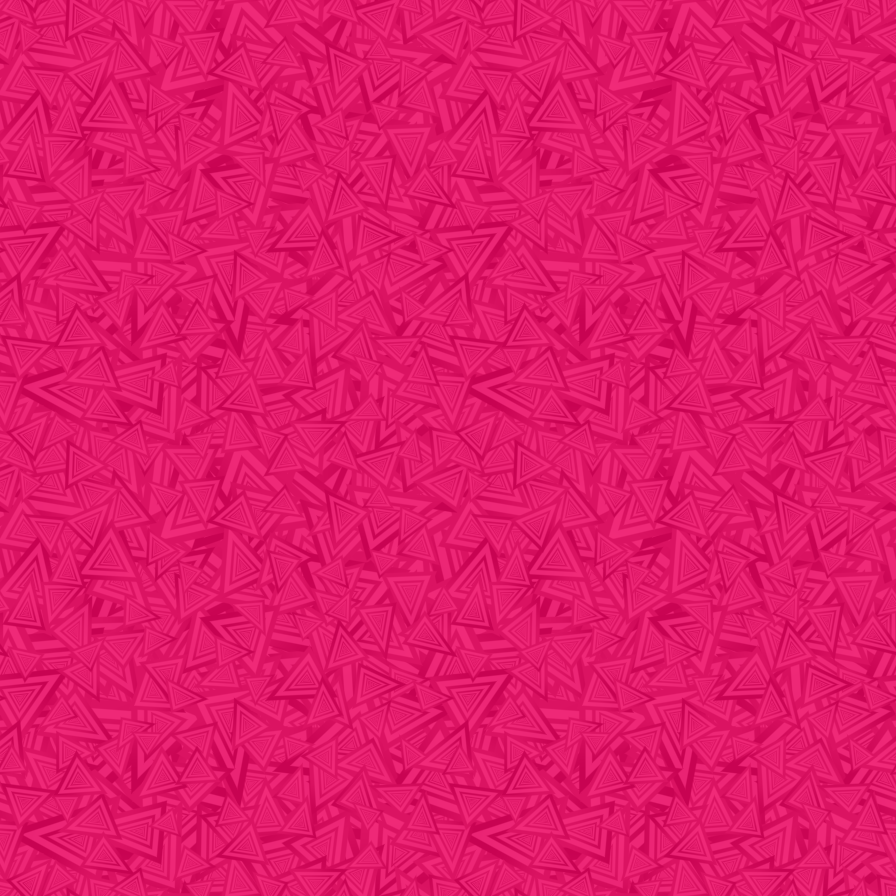
Reproduce this pattern procedurally as a three.js fragment shader.

```glsl
// Heap of nested, randomly turned triangles in shades of pink, small ones on top.
varying vec2 vUv;

const float COUNT = 240.0;
const float SOFT = 0.002;   // half width of a smoothed edge, in tile units

vec3 hash3(float n) {
  return fract(sin(n * vec3(12.71, 31.17, 74.73) + vec3(1.3, 4.1, 7.9)) * 4375.85);
}

vec2 direction(float angle) {
  return vec2(cos(angle), sin(angle));
}

// Grows from 0 at the centre to the inradius on all three sides.
float triangle(vec2 q, float angle, vec2 skew) {
  float a = dot(q, direction(angle));
  float b = dot(q, direction(angle + 2.094 + skew.x));
  float c = dot(q, direction(angle + 4.189 + skew.y));
  return max(a, max(b, c));
}

// Concentric bands that shrink geometrically; 1 on the bright ones.
float brightBands(float t, float radius) {
  t = max(t, radius * 0.06);
  float level = log(radius / t) / 0.598;
  float blur = SOFT / (t * 0.598);
  float fromMiddle = abs(fract(level - 0.21) - 0.5);
  float bright = 1.0 - smoothstep(0.29 - blur, 0.29 + blur, fromMiddle);
  return bright * smoothstep(0.1, 0.3, level);
}

vec3 triangleColor(vec2 q, float t, float radius, vec3 rnd) {
  float ramp = 0.5 + 0.25 * dot(q, direction(rnd.x * 6.283)) / radius;
  float shade = smoothstep(0.4, 0.95, ramp + 0.35 * (rnd.y - 0.5));
  vec3 base = mix(vec3(0.86, 0.075, 0.385), vec3(0.785, 0.01, 0.32), shade);
  vec3 light = mix(vec3(0.95, 0.17, 0.475), vec3(0.915, 0.135, 0.45), ramp);
  return mix(base, light, brightBands(t, radius));
}

void main() {
  // Two wrapping tiles across and two up
  vec2 p = fract(vUv * 2.0);
  vec3 color = vec3(0.0);
  float remaining = 1.0;

  // Front to back: each triangle fills what the smaller ones left open
  for (float i = 0.0; i < COUNT; i++) {
    vec3 place = hash3(i + 1.0);
    vec3 look = hash3(i + 301.0);
    float depth = i / COUNT;
    float radius = (0.023 + 0.085 * depth * depth) * mix(0.85, 1.45, look.z * look.z);

    // Evenly spread centres with jitter; offsets wrap around the tile
    vec2 center = i * vec2(0.7549, 0.5698) + 0.09 * place.xy;
    vec2 q = fract(p - center + 0.5) - 0.5;
    float t = triangle(q, place.z * 6.283, 0.5 * (look.xy - 0.5));

    float cover = 1.0 - smoothstep(radius - SOFT, radius + SOFT, t);
    if (cover > 0.0) {
      color += remaining * cover * triangleColor(q, t, radius, look.yzx);
      remaining *= 1.0 - cover;
    }
    if (remaining < 0.004) break;
  }

  // Flat ground in the last gaps
  color += remaining * vec3(0.85, 0.07, 0.38);
  gl_FragColor = vec4(color, 1.0);
}
```
